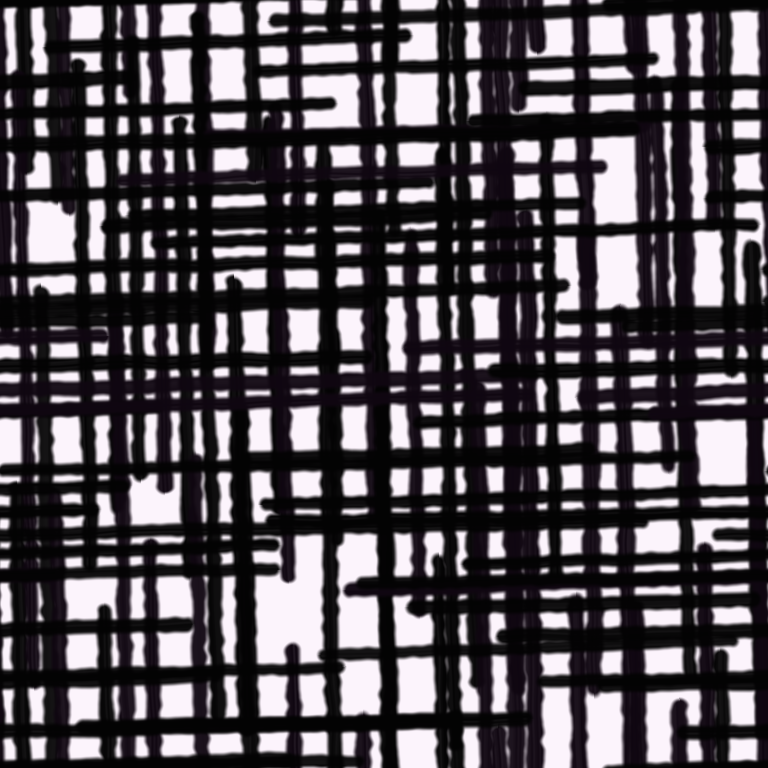
A WebGL 2 fragment shader for this pattern:

```glsl
#version 300 es
precision highp float;
// Woven crosshatch of soft, round-ended black ink strokes on pale paper.

uniform vec2 u_resolution;
out vec4 fragColor;

float hash(float n) {
    return fract(sin(n * 12.9898) * 43758.5453);
}

float noise(float x) {
    float cell = floor(x);
    return mix(hash(cell), hash(cell + 1.0), smoothstep(0.0, 1.0, x - cell));
}

// Shortest signed offset on a canvas that wraps around
float wrap(float x) {
    return fract(x + 0.5) - 0.5;
}

// Paints parallel strokes; p.x runs along them and p.y across
vec3 hatch(vec3 color, vec2 p, int count, float slope, float radius, float ragged, float purpleShare, float layer) {
    for (int i = 0; i < count; i++) {
        float seed = layer + float(i) * 7.31;
        float center = (float(i) + 1.5 * hash(seed)) / float(count);
        float halfLength = mix(0.22, 0.48, hash(seed + 1.0));

        // Slight tilt and slow hand wobble
        float along = wrap(p.x - hash(seed + 2.0));
        float tilt = slope * mix(0.75, 1.25, hash(seed + 3.0));
        float wobble = 0.003 * (noise(along * 14.0 + seed * 3.0) - 0.5);
        float across = wrap(p.y - center - tilt * along - wobble);
        if (abs(across) > 0.025) continue;

        // Capsule with a ragged edge on each side
        float side = across < 0.0 ? 0.0 : 57.0;
        float roughness = ragged * (noise(along * 85.0 + seed * 5.0 + side) - 0.5);
        float width = radius * mix(0.87, 1.13, hash(seed + 4.0)) + roughness;
        float overrun = max(abs(along) - halfLength, 0.0);
        float dist = length(vec2(overrun, across)) - width;

        // Faint bristle streaks inside the ink
        float bristle = noise(across * 380.0 + noise(along * 20.0 + seed) + seed);
        float opacity = mix(0.93, 1.0, bristle);
        float coverage = 1.0 - smoothstep(-0.0036, 0.0036, dist);
        vec3 black = vec3(0.012, 0.01, 0.012);
        vec3 purple = vec3(0.06, 0.025, 0.065);
        vec3 ink = hash(seed + 5.0) < purpleShare ? purple : black;
        color = mix(color, ink, coverage * opacity);
    }
    return color;
}

void main() {
    vec2 uv = gl_FragCoord.xy / u_resolution;
    vec3 color = vec3(0.99, 0.955, 0.99);
    color = hatch(color, uv.yx, 42, -0.024, 0.0098, 0.0042, 0.5, 11.0);
    color = hatch(color, uv, 38, 0.026, 0.0088, 0.0022, 0.12, 403.0);
    fragColor = vec4(color, 1.0);
}
```
